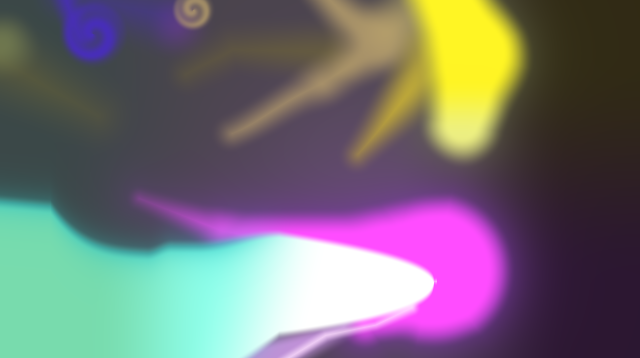
A Shadertoy shader for this background:

```glsl
// Luminous ink drifting in the dark: a mint and white tongue inside a magenta
// cloud, under yellow and tan plumes with small curls. Each part is a tapered
// capsule or a height curve with soft edges, gently warped by value noise.

const vec3 DUSK = vec3(0.29, 0.265, 0.30);
const vec3 TEAL_DARK = vec3(0.23, 0.28, 0.28);
const vec3 OLIVE_DARK = vec3(0.19, 0.165, 0.08);
const vec3 PLUM_DARK = vec3(0.17, 0.09, 0.19);
const vec3 MAUVE = vec3(0.39, 0.30, 0.43);
const vec3 OLIVE = vec3(0.45, 0.41, 0.20);
const vec3 SAGE = vec3(0.48, 0.52, 0.33);
const vec3 TAN = vec3(0.74, 0.64, 0.43);
const vec3 GOLD = vec3(0.86, 0.75, 0.18);
const vec3 YELLOW = vec3(1.0, 0.96, 0.14);
const vec3 PALE_YELLOW = vec3(0.94, 0.96, 0.50);
const vec3 INDIGO = vec3(0.28, 0.18, 0.72);
const vec3 VIOLET = vec3(0.50, 0.22, 0.68);
const vec3 MAGENTA = vec3(1.0, 0.30, 1.0);
const vec3 LAVENDER = vec3(0.80, 0.60, 0.90);
const vec3 MINT = vec3(0.47, 0.86, 0.68);
const vec3 AQUA = vec3(0.56, 1.0, 0.92);
const vec3 TEAL = vec3(0.20, 0.78, 0.77);
const vec2 TIP = vec2(1.212, 0.214);   // point of the white tongue
const float WARP = 0.022;              // strength of the smoke warp

float hash(vec2 p) {
    return fract(sin(dot(p, vec2(127.1, 311.7))) * 43758.5453);
}

float noise(vec2 p) {
    vec2 i = floor(p), f = fract(p);
    f = f * f * (3.0 - 2.0 * f);
    return mix(mix(hash(i), hash(i + vec2(1, 0)), f.x),
               mix(hash(i + vec2(0, 1)), hash(i + vec2(1, 1)), f.x), f.y);
}

// Coverage of a shape from its signed distance
float soft(float d, float width) { return 1.0 - smoothstep(-width, width, d); }

float halo(float d, float reach) { return exp(-max(d, 0.0) / reach); }

// Distance to a segment whose radius runs from ra to rb
float capsule(vec2 p, vec2 a, vec2 b, float ra, float rb) {
    vec2 ab = b - a;
    float h = clamp(dot(p - a, ab) / dot(ab, ab), 0.0, 1.0);
    return length(p - a - ab * h) - mix(ra, rb, h);
}

float blend(float a, float b, float k) {
    float h = max(k - abs(a - b), 0.0) / k;
    return min(a, b) - h * h * k * 0.25;
}

// Bright spiral arm inside a soft disc
float curl(vec2 p, vec2 centre, float radius, float phase) {
    vec2 q = p - centre;
    float r = length(q) / radius;
    float arm = 0.5 + 0.5 * cos(atan(q.y, q.x) + 8.0 * r + phase);
    return soft(r - 1.0, 0.25) * mix(0.5, 1.0, arm);
}

vec3 backdrop(vec2 p) {
    vec3 c = mix(TEAL_DARK, DUSK, smoothstep(0.1, 0.65, p.x));
    c = mix(c, MAUVE, 0.8 * exp(-dot(p - vec2(1.0, 0.48), p - vec2(1.0, 0.48)) * 9.0));
    vec3 side = mix(PLUM_DARK, OLIVE_DARK, smoothstep(0.2, 0.85, p.y));
    return mix(c, side, smoothstep(1.1, 1.6, p.x));
}

vec3 smoke(vec3 c, vec2 p) {
    vec2 q = p + WARP * (vec2(noise(p * 6.0), noise(p * 6.0 + 31.0)) - 0.5);
    // Left haze and curls
    c = mix(c, OLIVE, 0.6 * soft(capsule(q, vec2(0.0, 0.83), vec2(0.28, 0.68), 0.06, 0.01), 0.11));
    c = mix(c, SAGE, 0.7 * soft(length(q - vec2(0.01, 0.87)) - 0.06, 0.05));
    c = mix(c, INDIGO, 0.5 * soft(capsule(q, vec2(0.19, 1.02), vec2(0.46, 0.95), 0.03, 0.05), 0.08));
    c = mix(c, INDIGO, 0.9 * soft(capsule(q, vec2(0.19, 1.02), vec2(0.22, 0.90), 0.02, 0.02), 0.03));
    c = mix(c, INDIGO, curl(p, vec2(0.26, 0.905), 0.08, 2.0));
    c = mix(c, VIOLET, 0.4 * soft(length(q - vec2(0.50, 0.92)) - 0.04, 0.06));
    c = mix(c, TAN, 0.75 * curl(p, vec2(0.54, 0.972), 0.05, 0.5));
    // Tan ribbons
    float faint = min(capsule(q, vec2(0.52, 0.79), vec2(0.64, 0.87), 0.01, 0.02),
                      capsule(q, vec2(0.64, 0.87), vec2(0.92, 0.86), 0.02, 0.05));
    c = mix(c, OLIVE, 0.6 * soft(faint, 0.06));
    float ribbon = blend(capsule(q, vec2(0.64, 0.635), vec2(0.90, 0.77), 0.018, 0.025),
                         capsule(q, vec2(0.90, 0.77), vec2(1.06, 0.89), 0.025, 0.06), 0.05);
    ribbon = blend(ribbon, capsule(q, vec2(1.06, 0.89), vec2(0.90, 1.03), 0.06, 0.03), 0.05);
    c = mix(c, TAN, 0.8 * soft(ribbon, 0.045) * smoothstep(0.55, 0.85, q.x + 0.15));
    c = mix(c, TAN, 0.8 * soft(capsule(q, vec2(1.08, 0.91), vec2(1.2, 0.96), 0.05, 0.09), 0.07));
    // Yellow plume with its fading wing
    c = mix(c, GOLD, 0.85 * soft(capsule(q, vec2(1.21, 0.83), vec2(1.0, 0.57), 0.07, 0.005), 0.055));
    float plume = blend(capsule(q, vec2(1.244, 1.02), vec2(1.33, 0.85), 0.09, 0.12),
                        capsule(q, vec2(1.33, 0.85), vec2(1.29, 0.655), 0.12, 0.08), 0.04);
    c = mix(c, SAGE, 0.45 * halo(plume, 0.06));
    vec3 glow = mix(PALE_YELLOW, YELLOW, smoothstep(0.62, 0.78, p.y));
    return mix(c, glow, soft(plume, 0.045));
}

vec3 cloud(vec3 c, vec2 p) {
    float d = capsule(p, vec2(1.10, 0.27), TIP + vec2(0.0, 0.03), 0.12, 0.18);
    d = blend(d, capsule(p, vec2(0.62, 0.355), vec2(1.10, 0.27), 0.025, 0.115), 0.06);
    d = blend(d, capsule(p, vec2(0.39, 0.445), vec2(0.62, 0.355), 0.0, 0.025), 0.04);
    d = blend(d, capsule(p, vec2(1.02, 0.10), vec2(1.21, 0.244), 0.04, 0.18), 0.04);
    float body = smoothstep(0.4, 0.75, p.x);
    c = mix(c, VIOLET, 0.75 * halo(d, 0.065) * mix(0.4, 1.0, body));
    return mix(c, MAGENTA, soft(d, 0.04) * mix(0.45, 1.0, body));
}

vec3 tongue(vec3 c, vec2 p) {
    float t = max(TIP.x - p.x, 0.0) / 0.432;
    float shore = 0.29 + 0.33 * exp(-pow(max(p.x, 0.0) / 0.15, 1.6))
                + 0.022 * smoothstep(0.41, 0.48, p.x) + 0.035 * smoothstep(0.55, 0.78, p.x);
    float top = min(shore, TIP.y + 0.133 * sqrt(t));
    float bottom = TIP.y - 0.15 * pow(t, 0.4) - 0.25 * max(t - 1.0, 0.0);
    // Lavender fold and the pale ribbon under it
    float fold = capsule(p, vec2(0.70, -0.02), vec2(0.96, 0.085), 0.06, 0.015);
    c = mix(c, LAVENDER, 0.9 * soft(fold, 0.03));
    float hem = min(capsule(p, vec2(0.79, -0.01), vec2(0.91, 0.063), 0.008, 0.008),
                    capsule(p, vec2(0.91, 0.063), vec2(1.05, 0.092), 0.008, 0.006));
    hem = min(hem, capsule(p, vec2(1.05, 0.092), vec2(1.15, 0.14), 0.006, 0.012));
    c = mix(c, vec3(1.0, 0.88, 1.0), 0.85 * soft(hem, 0.014));
    // Body: mint to aqua to white, with a teal rim on the left
    float d = max(p.y - top, bottom - p.y);
    float left = 1.0 - smoothstep(0.6, 0.85, p.x);
    vec3 fill = mix(MINT, AQUA, smoothstep(0.25, 0.62, p.x));
    fill = mix(fill, vec3(1.0), smoothstep(0.55, 0.88, p.x - 0.25 * (p.y - 0.15)));
    fill = mix(fill, TEAL, 0.75 * left * exp(-abs(p.y - top) / 0.035));
    c = mix(c, TEAL, 0.4 * left * halo(d, 0.035));
    float inside = step(p.x, TIP.x + 0.01);
    return mix(c, fill, inside * soft(d, mix(0.012, 0.022, left)));
}

void mainImage(out vec4 fragColor, in vec2 fragCoord) {
    vec2 p = fragCoord / iResolution.y;
    vec3 color = smoke(backdrop(p), p);
    color = cloud(color, p);
    fragColor = vec4(tongue(color, p), 1.0);
}
```
